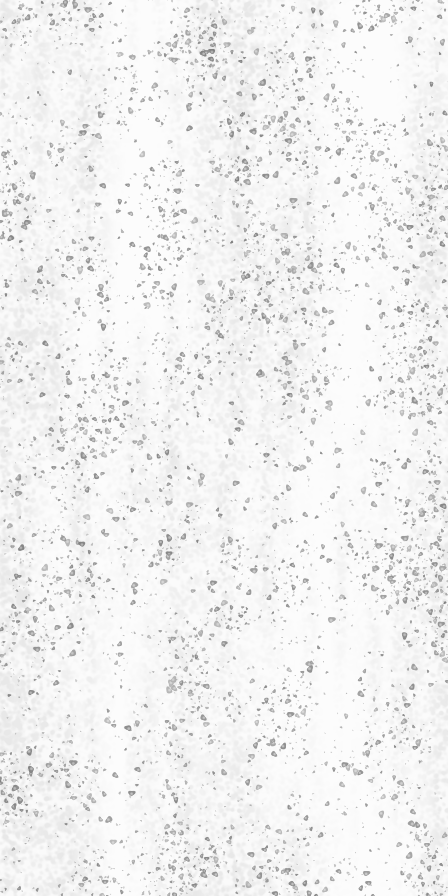
A Shadertoy shader for this texture:

```glsl
// Pale, faintly streaked plaster strewn with small grey pitted grains.
// Jittered cells hold the grains; sums of soft cell blobs give the mottling,
// the vertical streaks and the clumps in which the grains gather.

#define PAPER        0.99   // brightest ground tone
#define MOTTLE       0.072  // depth of the ground mottling
#define GRAIN_CELLS  55.0   // large grain cells across the width
#define SPECK_CELLS  80.0   // small speck cells across the width
#define GRAIN_RADIUS vec2(0.0025, 0.0070)
#define SPECK_RADIUS vec2(0.0011, 0.0027)
#define GRAIN_DEPTH  0.42   // darkest grain, below the ground
#define SPECK_DEPTH  0.27
#define PIT_DEPTH    0.45   // how far a grain's middle lightens
#define SPARSE       0.08   // share of cells filled outside clumps

const float TAU = 6.2831853;

vec3 hash3(vec2 cell) {
    vec3 q = fract(cell.xyx * vec3(0.1031, 0.1030, 0.0973));
    q += dot(q, q.yxz + 33.33);
    return fract((q.xxy + q.yzz) * q.zyx);
}

// Cellular noise: soft blobs of random weight, mean about 0.5
float blobs(vec2 p) {
    vec2 base = floor(p);
    float sum = 0.0;
    for (int y = -1; y <= 1; y++)
    for (int x = -1; x <= 1; x++) {
        vec2 cell = base + vec2(x, y);
        vec3 h = hash3(cell);
        vec2 d = p - cell - h.xy;
        float fall = max(0.0, 1.0 - dot(d, d));
        sum += h.z * fall * fall;
    }
    return sum;
}

// Grey cover of the ground in tall, narrow bands
float streaks(vec2 p) {
    float bands = 0.5 + 0.5 * cos(2.0 * TAU * (p.x - 0.53) + 0.5 * sin(3.0 * p.y));
    float broad = blobs(p * vec2(9.0, 2.0) + 17.0);
    float thin = blobs(p * vec2(34.0, 2.5) + 41.0);
    return smoothstep(0.1, 0.95, 0.38 * bands + 0.38 * broad + 0.24 * thin);
}

// Chance that a cell holds a grain
float density(vec2 p) {
    float clump = 0.5 * blobs(p * vec2(9.0, 7.0) + 5.0) + 0.5 * blobs(p * 21.0 + 73.0);
    float band = 0.5 + 0.5 * cos(2.0 * TAU * (p.x - 0.48));
    return SPARSE + smoothstep(0.3, 0.95, clump) * (0.5 + 0.5 * band);
}

// Darkness of a layer of irregular grains with lighter pits
float grains(vec2 p, float count, vec2 radii, float depth, float pixel) {
    vec2 base = floor(p * count);
    float dark = 0.0;
    for (int y = -1; y <= 1; y++)
    for (int x = -1; x <= 1; x++) {
        vec2 cell = base + vec2(x, y);
        vec3 place = hash3(cell + count);
        vec3 look = hash3(cell + count + 311.0);
        vec2 d = p - (cell + place.xy) / count;

        // Skip cells out of reach before the costly density
        if (dot(d, d) > pow(radii.y * 1.6 + pixel, 2.0)) continue;
        if (place.z > density((cell + 0.5) / count)) continue;

        float angle = atan(d.y, d.x);
        float phase = TAU * look.y;
        float wobble = 1.0 + 0.18 * sin(2.0 * angle + phase) + 0.13 * sin(3.0 * angle - 2.0 * phase);
        float radius = mix(radii.x, radii.y, look.x * look.x);
        float dist = length(d) * wobble;
        float body = 1.0 - smoothstep(radius - 0.6 * pixel, radius + 0.6 * pixel, dist);

        // Pits open only in grains wide enough to show a rim
        vec2 pitOffset = 0.25 * radius * vec2(cos(phase), sin(phase));
        float pit = 1.0 - smoothstep(0.15, 0.75, length(d - pitOffset) / radius);
        pit *= PIT_DEPTH * smoothstep(0.003, 0.005, radius);
        dark = max(dark, body * (1.0 - pit) * depth * mix(0.55, 1.0, look.z));
    }
    return dark;
}

void mainImage(out vec4 fragColor, in vec2 fragCoord) {
    vec2 p = fragCoord / iResolution.x;
    float pixel = 1.0 / iResolution.x;

    // Mottled ground
    float fine = 0.55 * blobs(p * 120.0) + 0.3 * blobs(p * 55.0 + 9.0) + 0.25 * blobs(p * 24.0 + 3.0);
    float tone = PAPER - streaks(p) * (0.01 + MOTTLE * smoothstep(0.2, 0.95, fine));

    // Grains and specks
    float large = grains(p, GRAIN_CELLS, GRAIN_RADIUS, GRAIN_DEPTH, pixel);
    float small = grains(p, SPECK_CELLS, SPECK_RADIUS, SPECK_DEPTH, pixel);
    tone -= max(large, small);

    fragColor = vec4(vec3(tone), 1.0);
}
```
